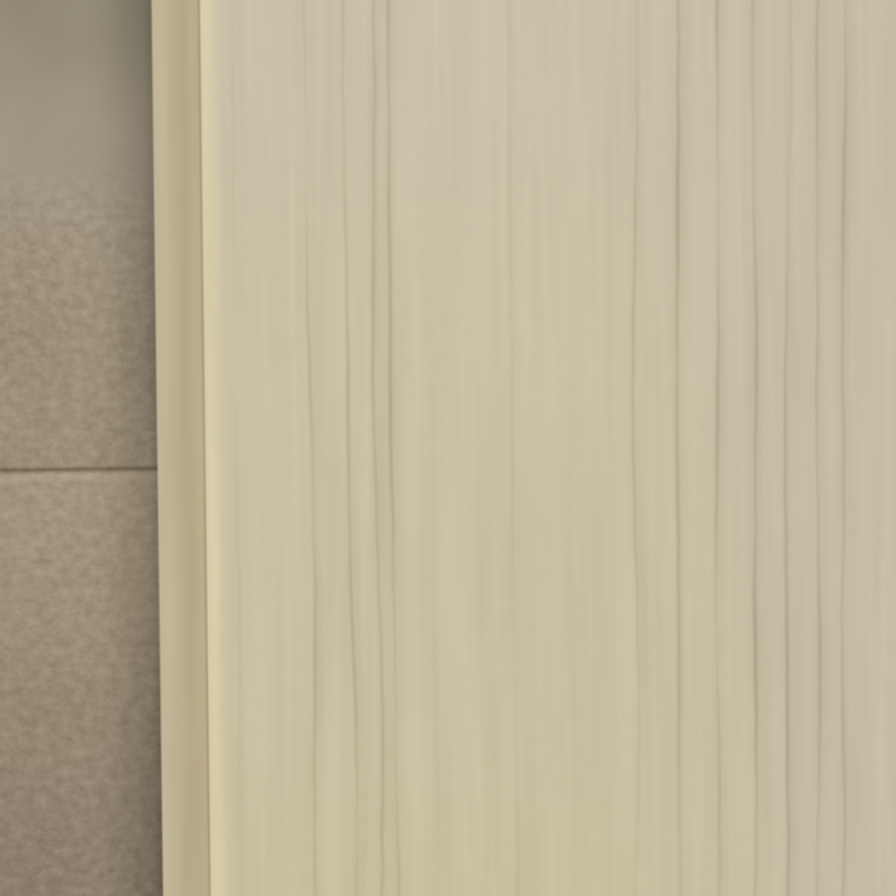
This texture is drawn by a three.js fragment shader. Its source:

```glsl
varying vec2 vUv;

const float EDGE_SOFTNESS = 0.0018;

vec2 hashGradient(vec2 cell) {
  vec3 p = fract(vec3(cell.xyx) * vec3(0.1031, 0.1030, 0.0973));
  p += dot(p, p.yzx + 33.33);
  return 2.0 * fract((p.xx + p.yz) * p.zy) - 1.0;
}

float gradientNoise(vec2 p) {
  vec2 cell = floor(p);
  vec2 f = fract(p);
  vec2 w = f * f * f * (f * (f * 6.0 - 15.0) + 10.0);
  float a = dot(hashGradient(cell), f);
  float b = dot(hashGradient(cell + vec2(1.0, 0.0)), f - vec2(1.0, 0.0));
  float c = dot(hashGradient(cell + vec2(0.0, 1.0)), f - vec2(0.0, 1.0));
  float d = dot(hashGradient(cell + 1.0), f - 1.0);
  return mix(mix(a, b, w.x), mix(c, d, w.x), w.y);
}

float fractalNoise(vec2 p) {
  float sum = 0.0;
  float amplitude = 0.5;
  for (int i = 0; i < 4; i++) {
    sum += amplitude * gradientNoise(p);
    p = p * 2.03 + 17.3;
    amplitude *= 0.6;
  }
  return sum;
}

float softStep(float edge, float x) {
  return smoothstep(edge - EDGE_SOFTNESS, edge + EDGE_SOFTNESS, x);
}

float softLine(float offset, float width) {
  float t = offset / width;
  return exp(-t * t);
}

// Dark veins from start to start + span, packed by bend
float grainVeins(vec2 p, float start, float span, float count, float bend, float lean) {
  float veins = 0.0;
  for (int i = 0; i < 8; i++) {
    float id = float(i);
    if (id >= count) break;
    float t = id / (count - 1.0);
    float x = start + span * t * (1.0 + bend - bend * t);
    x += lean * (1.0 - p.y);
    x += 0.008 * gradientNoise(vec2(start * 31.0 + id * 5.7, p.y * 2.6));
    x += 0.0018 * gradientNoise(vec2(id * 3.1, p.y * 16.0));
    float fade = 0.6 + 0.8 * gradientNoise(vec2(id * 7.3 + 0.4, p.y * 4.0 + start * 9.0));
    float offset = p.x - x;
    veins += clamp(fade, 0.15, 1.0) * (softLine(offset, 0.0022) + 0.35 * softLine(offset - 0.003, 0.008));
  }
  return veins;
}

vec3 tileColor(vec2 p, float edgeX) {
  float groutY = 0.475 + 0.002 * p.x / edgeX;
  float lower = 1.0 - softStep(groutY, p.y);
  vec3 upperTile = mix(vec3(0.61, 0.56, 0.47), vec3(0.635, 0.59, 0.515), smoothstep(0.6, 0.83, p.y));
  upperTile = mix(upperTile, vec3(0.575, 0.545, 0.465), smoothstep(0.83, 1.0, p.y));
  vec3 lowerTile = mix(vec3(0.55, 0.50, 0.425), vec3(0.635, 0.58, 0.485), smoothstep(0.0, 0.46, p.y));
  vec3 color = mix(upperTile, lowerTile, lower);

  // Speckle, fading into the smooth upper area
  float rough = 1.0 - smoothstep(0.74, 0.84, p.y);
  color += 0.12 * rough * fractalNoise(p * vec2(75.0, 90.0));
  color += 0.035 * fractalNoise(p * vec2(14.0, 10.0));

  // Grout joint and shadow beside the board
  color -= 0.15 * softLine(p.y - groutY, 0.0028);
  color += 0.035 * softLine(p.y - groutY + 0.008, 0.005);
  float shade = smoothstep(0.10, 0.0, edgeX - p.x);
  return color * (1.0 - 0.17 * shade * shade - 0.08 * softLine(p.x - edgeX, 0.008));
}

vec3 sideColor(vec2 p, float leftX, float rightX) {
  float t = clamp((p.x - leftX) / (rightX - leftX), 0.0, 1.0);
  vec3 color = mix(vec3(0.755, 0.71, 0.59), vec3(0.715, 0.66, 0.53), smoothstep(0.1, 0.65, t));
  color = mix(color, vec3(0.74, 0.68, 0.55), smoothstep(0.65, 1.0, t));
  color += 0.02 * gradientNoise(p * vec2(90.0, 5.0));
  return color - 0.10 * softLine(p.x - rightX, 0.0025);
}

vec3 faceColor(vec2 p, float edgeX) {
  vec3 color = mix(vec3(0.785, 0.75, 0.63), vec3(0.79, 0.755, 0.66), p.y);
  color = mix(color, vec3(0.775, 0.735, 0.655), 0.7 * smoothstep(0.65, 1.0, p.x));

  // Broad streaks and fine fibres
  float x = p.x - 0.01 * (1.0 - p.y);
  color += 0.020 * gradientNoise(vec2(x * 32.0, p.y * 1.8));
  color += 0.022 * gradientNoise(vec2(x * 110.0, p.y * 4.0));
  color += 0.010 * fractalNoise(p * vec2(60.0, 35.0));

  float veins = grainVeins(p, 0.342, 0.091, 4.0, 0.6, 0.011);
  veins += grainVeins(p, 0.709, 0.231, 7.0, 0.3, 0.001);
  veins += 0.4 * grainVeins(p, 0.258, 0.309, 2.0, 0.0, 0.012);
  color -= vec3(0.075, 0.075, 0.078) * veins;

  // Lit rounded corner
  float corner = softLine(p.x - edgeX - 0.007, 0.011);
  return color + vec3(0.055, 0.045, 0.015) * corner;
}

void main() {
  float drop = 1.0 - vUv.y;
  float sideX = 0.169 + 0.013 * drop;
  float faceX = 0.223 + 0.012 * drop;
  vec3 color = tileColor(vUv, sideX);
  color = mix(color, sideColor(vUv, sideX, faceX), softStep(sideX, vUv.x));
  color = mix(color, faceColor(vUv, faceX), softStep(faceX, vUv.x));
  gl_FragColor = vec4(color, 1.0);
}
```
